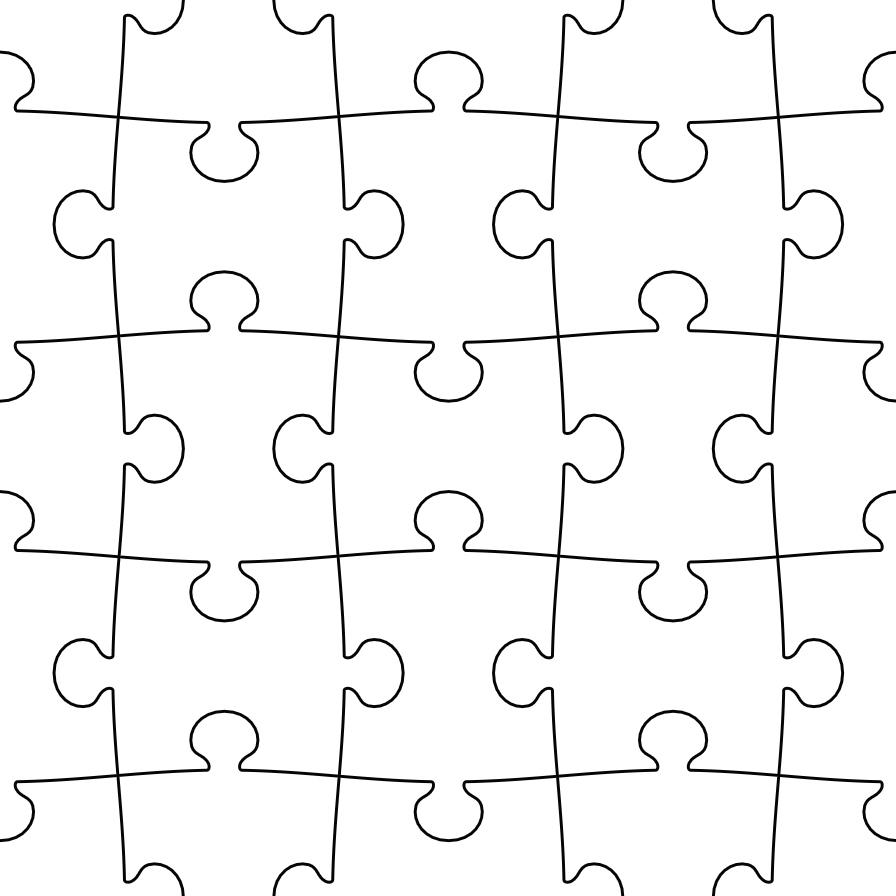
Reproduce this pattern procedurally as a WebGL 2 fragment shader.

```glsl
#version 300 es
precision highp float;

#define TAB_STEP 0.2504      // spacing of tabs along a cut
#define CUT_STEP 0.24525     // spacing between parallel cuts
#define FIRST_COLUMN 0.1325  // x of the first vertical cut
#define FIRST_ROW 0.1303     // first horizontal cut, from the top
#define BOW 0.0066           // sideways swing of a cut
#define TAB_UNIT 0.001       // scale of the tab outline
#define LINE_WIDTH 0.0033
#define CURVE_STEPS 8
#define INK vec3(0.02)
#define PAPER vec3(1.0)

uniform vec2 u_resolution;
out vec4 fragColor;

const float PI = 3.14159265;

// Half a tab as three joined cubic curves: lip, shoulder, bulb
const vec2 TAB[10] = vec2[10](
    vec2(20.2, 0.0), vec2(16.7, -0.4), vec2(16.1, 4.6), vec2(18.2, 8.5),
    vec2(23.4, 17.6), vec2(33.2, 16.3), vec2(36.5, 26.7),
    vec2(41.4, 44.3), vec2(27.3, 65.8), vec2(0.0, 65.8));

float segmentDistance(vec2 p, vec2 a, vec2 b) {
    vec2 ab = b - a;
    vec2 ap = p - a;
    return length(ap - ab * clamp(dot(ap, ab) / dot(ab, ab), 0.0, 1.0));
}

vec2 cubic(vec2 a, vec2 b, vec2 c, vec2 d, float t) {
    float s = 1.0 - t;
    return s * s * s * a + 3.0 * s * t * (s * b + t * c) + t * t * t * d;
}

// p.x is the distance from the tab axis, p.y the height above its neck
float tabDistance(vec2 p) {
    p /= TAB_UNIT;
    float d = 1e5;
    vec2 previous = TAB[0];
    for (int k = 0; k < 9; k += 3) {
        for (int i = 1; i <= CURVE_STEPS; i++) {
            float t = float(i) / float(CURVE_STEPS);
            vec2 next = cubic(TAB[k], TAB[k + 1], TAB[k + 2], TAB[k + 3], t);
            d = min(d, segmentDistance(p, previous, next));
            previous = next;
        }
    }
    return d * TAB_UNIT;
}

// Distance to a family of parallel cuts; p is (along, across)
float cutDistance(vec2 p, float firstCut, float firstSide) {
    float tabIndex = round(p.x / TAB_STEP);
    float cutIndex = round((p.y - firstCut) / CUT_STEP);

    // Tabs alternate sides along a cut and from one cut to the next
    float side = firstSide * (1.0 - 2.0 * mod(tabIndex + cutIndex, 2.0));
    float along = abs(p.x - tabIndex * TAB_STEP);
    float height = side * (p.y - firstCut - cutIndex * CUT_STEP);

    // Bowed line, left open at the neck
    float neck = TAB[0].x * TAB_UNIT;
    float outside = max(along, neck);
    float bow = BOW * cos(PI * outside / TAB_STEP);
    float line = length(vec2(outside - along, height - bow));

    float neckHeight = BOW * cos(PI * neck / TAB_STEP);
    return min(line, tabDistance(vec2(along, height - neckHeight)));
}

void main() {
    // Measure downward from the top edge
    vec2 p = gl_FragCoord.xy / u_resolution.y;
    p.y = 1.0 - p.y;

    float rows = cutDistance(p, FIRST_ROW, -1.0);
    float columns = cutDistance(p.yx, FIRST_COLUMN, 1.0);
    float d = min(rows, columns) - 0.5 * LINE_WIDTH;

    // One pixel of edge smoothing
    float ink = clamp(0.5 - d * u_resolution.y, 0.0, 1.0);
    fragColor = vec4(mix(PAPER, INK, ink), 1.0);
}
```
